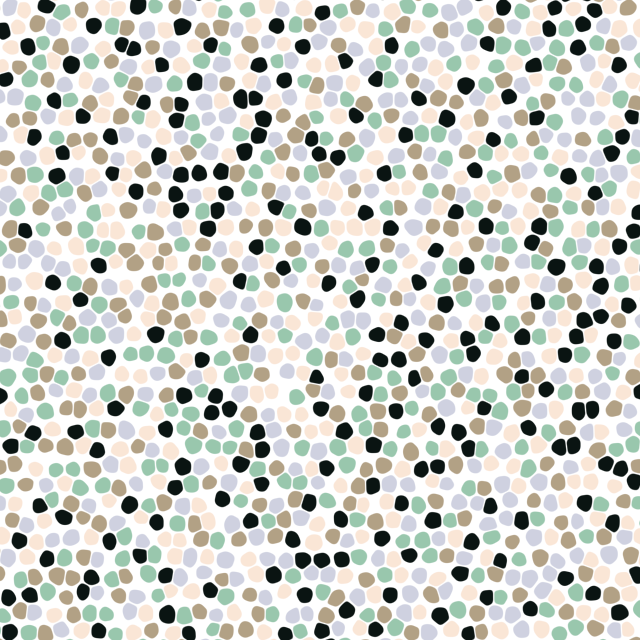
Reproduce this pattern procedurally as a Shadertoy shader.

```glsl
// Scattered pebble dots in five flat colours on white.
// A staggered, jittered grid places the dots; each is a wobbly ellipse that is
// softly trimmed by the borders to its neighbours, so dots never touch.

const float CELLS = 35.0;   // dots across the canvas

const vec3 PALETTE[5] = vec3[5](
    vec3(0.04, 0.08, 0.07),   // ink
    vec3(0.60, 0.78, 0.68),   // mint
    vec3(0.70, 0.63, 0.52),   // tan
    vec3(0.81, 0.82, 0.88),   // lavender
    vec3(0.98, 0.90, 0.84));  // peach

vec4 hash42(vec2 p) {
    vec4 h = fract(p.xyxy * vec4(0.1031, 0.1030, 0.0973, 0.1099));
    h += dot(h, h.wzxy + 33.33);
    return fract((h.xxyz + h.yzzw) * h.zywx);
}

// Smooth maximum: rounds the corner where two edges meet
float smoothMax(float a, float b, float k) {
    float h = max(k - abs(a - b), 0.0) / k;
    return max(a, b) + 0.25 * h * h * k;
}

// Centre of the dot in a cell; odd rows shift by half a cell
vec2 dotCentre(vec2 cell) {
    vec2 jitter = hash42(cell + 17.0).xy - 0.5;
    return cell + vec2(0.5 + 0.5 * mod(cell.y, 2.0), 0.5) + 0.46 * jitter;
}

// Five-colour lattice keeps equal colours apart; some cells pick freely
int dotColour(vec2 cell) {
    vec4 h = hash42(cell + 71.0);
    float lattice = mod(cell.x + 2.0 * cell.y, 5.0);
    float chosen = floor(5.0 * pow(h.y, 0.8));
    return int(min(h.x < 0.34 ? chosen : lattice, 4.0));
}

// Signed distance to an irregular, slightly stretched pebble
float pebble(vec2 q, float radius, vec4 h) {
    float turn = 6.2832 * h.x;
    q *= mat2(cos(turn), sin(turn), -sin(turn), cos(turn));
    q *= vec2(1.0 + 0.12 * h.y, 1.0 - 0.09 * h.y);
    float angle = atan(q.y, q.x);
    float wobble = 0.045 * sin(3.0 * angle + 6.2832 * h.z)
                 + 0.020 * sin(5.0 * angle + 6.2832 * h.w);
    return length(q) - radius * (1.0 + wobble);
}

void mainImage(out vec4 fragColor, in vec2 fragCoord) {
    vec2 p = fragCoord / iResolution.y * CELLS + 100.0;
    vec2 base = floor(p);

    // Find the nearest dot
    vec2 cell = base;
    float nearest = 1e3;
    for (int y = -2; y <= 2; y++)
    for (int x = -2; x <= 2; x++) {
        vec2 c = base + vec2(x, y);
        float dist = length(p - dotCentre(c));
        if (dist < nearest) { nearest = dist; cell = c; }
    }

    // Its own outline, with varied size
    vec2 centre = dotCentre(cell);
    int colour = dotColour(cell);
    float radius = mix(0.39, 0.51, hash42(cell + 39.0).x);
    if (colour == 0) radius = max(radius, 0.44);
    float d = pebble(p - centre, radius, hash42(cell + 5.0));

    // Trim by the borders to the neighbours, leaving a thin gap
    for (int y = -2; y <= 2; y++)
    for (int x = -2; x <= 2; x++) {
        if (x == 0 && y == 0) continue;
        vec2 other = dotCentre(cell + vec2(x, y));
        float border = dot(p - 0.5 * (centre + other), normalize(other - centre));
        d = smoothMax(d, border + 0.035, 0.13);
    }

    // Fill with a soft edge about one pixel wide
    float edge = 0.8 * CELLS / iResolution.y;
    float fill = 1.0 - smoothstep(-edge, edge, d);
    fragColor = vec4(mix(vec3(1.0), PALETTE[colour], fill), 1.0);
}
```
